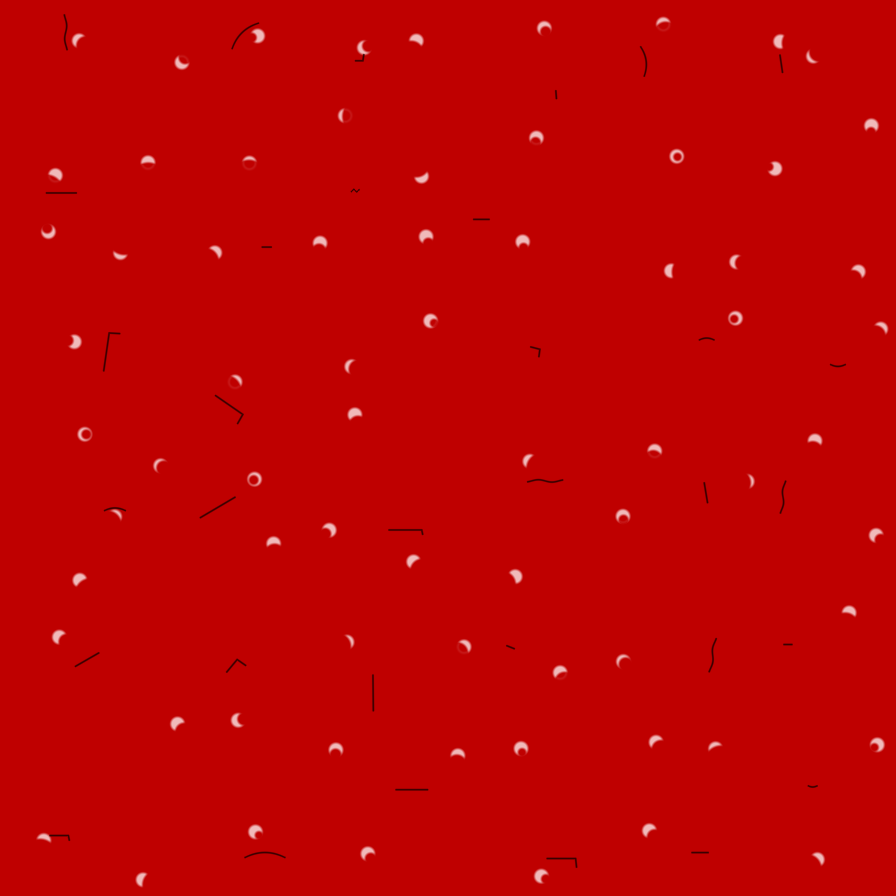
Write a three.js fragment shader that draws this pattern.

```glsl
// Red field scattered with small bitten pale dots and fine dark strokes.
varying vec2 vUv;

float hash(vec2 p) {
  vec3 q = fract(vec3(p.xyx) * 0.1031);
  q += dot(q, q.yzx + 33.33);
  return fract((q.x + q.y) * q.z);
}

vec2 hash2(vec2 p) {
  return vec2(hash(p), hash(p + 57.3));
}

float segmentDistance(vec2 p, vec2 a, vec2 b) {
  vec2 ab = b - a;
  return length(p - a - ab * clamp(dot(p - a, ab) / dot(ab, ab), 0.0, 1.0));
}

// Dot coverage: a soft disc with a deep bite, sometimes leaving a faint rim
float dots(vec2 uv) {
  vec2 cell = floor(uv * 9.0);
  if (hash(cell + 11.7) > 0.86) return 0.0;
  vec2 center = (cell + 0.5 + (hash2(cell + 3.1) - 0.5) * 0.72) / 9.0;
  vec2 p = (uv - center) / 0.0086;

  // Most bites come from below, the rest from any side
  float spread = hash(cell + 21.4) < 0.7 ? 2.6 : 6.28;
  float angle = -1.35 + (hash(cell + 29.8) - 0.5) * spread;
  float biteRadius = mix(0.5, 2.2, pow(hash(cell + 37.2), 1.6));

  // The bite's inner edge sits at this signed height along its direction
  float edge = mix(-0.45, 0.3, hash(cell + 43.9));
  vec2 bite = vec2(cos(angle), sin(angle)) * (biteRadius + edge);

  float disc = 1.0 - smoothstep(0.66, 1.12, length(p));
  float kept = smoothstep(-0.2, 0.24, length(p - bite) - biteRadius);
  float rim = 0.16 * step(0.75, hash(cell + 51.6)) * smoothstep(0.5, 0.85, length(p));
  return disc * max(kept, rim);
}

// Stroke coverage: straight, arched, wavy or hooked
float strokes(vec2 uv) {
  vec2 cell = floor(uv * 6.0);
  if (hash(cell + 61.3) > 0.92) return 0.0;
  vec2 center = (cell + 0.5 + (hash2(cell + 67.5) - 0.5) * 0.58) / 6.0;
  vec2 p = uv - center;

  // Directions favour the horizontal and the vertical
  float pick = hash(cell + 73.1);
  float turn = hash(cell + 79.4) - 0.5;
  float angle = pick < 0.42 ? 0.0 : pick < 0.68 ? 1.571 + turn * 0.4 : turn * 2.0;
  float c = cos(angle), s = sin(angle);
  p = vec2(c * p.x + s * p.y, c * p.y - s * p.x);

  float halfLength = mix(0.004, 0.023, pow(hash(cell + 83.7), 1.3));
  float kind = hash(cell + 89.2);
  float side = hash(cell + 97.6) < 0.5 ? -1.0 : 1.0;
  float t = clamp(p.x / halfLength, -1.0, 1.0);
  if (kind > 0.4 && kind < 0.62) p.y += side * halfLength * 0.25 * (t * t - 0.4);
  if (kind > 0.62 && kind < 0.8) p.y += side * 0.0013 * sin(t * 4.0);

  vec2 end = vec2(halfLength, 0.0);
  float d = segmentDistance(p, -end, end);
  if (kind > 0.8) {
    vec2 tip = end + vec2(0.001, side * mix(0.004, 0.012, hash(cell + 103.8)));
    d = min(d, segmentDistance(p, end, tip));
  }
  return 1.0 - smoothstep(0.0, 0.0019, d);
}

void main() {
  vec3 color = vec3(0.75, 0.0, 0.0);
  color = mix(color, vec3(0.94, 0.73, 0.73), dots(vUv));
  color = mix(color, vec3(0.16, 0.0, 0.0), 0.9 * strokes(vUv));
  gl_FragColor = vec4(color, 1.0);
}
```
